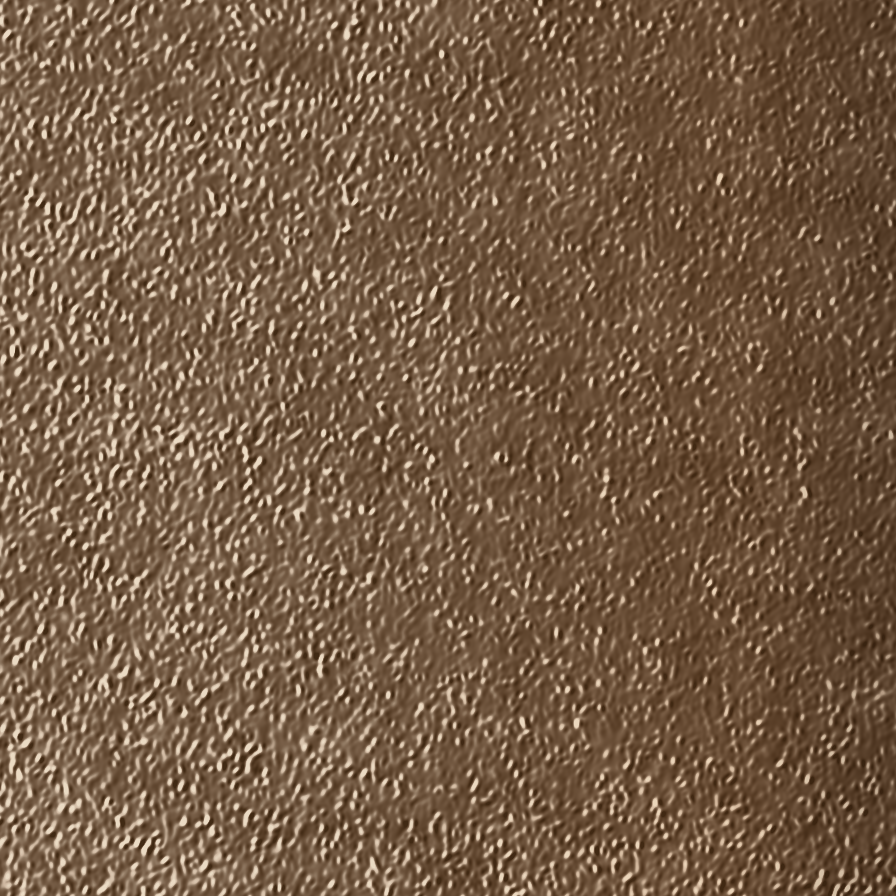
Write a Shadertoy shader that draws this texture.

```glsl
// Brown pebbled metallic surface lit from the left.
// Scattered tilted grains, from dull ridges to short bright beads with dark
// flanks, are summed over a faint relief and mapped through a colour ramp.

const vec3 DEEP   = vec3(0.25, 0.16, 0.075);
const vec3 SHADOW = vec3(0.33, 0.23, 0.14);
const vec3 BASE   = vec3(0.395, 0.295, 0.205);
const vec3 LIT    = vec3(0.47, 0.37, 0.28);
const vec3 SHEEN  = vec3(0.58, 0.49, 0.40);
const vec3 GLINT  = vec3(0.81, 0.72, 0.63);
const vec3 SPARK  = vec3(0.92, 0.86, 0.77);

const float GRAIN_TILT = 0.33;    // lean to the right, in radians
const float GRAIN_SPREAD = 1.1;   // range of leans around the tilt
const float GRAIN_CELLS = 68.0;   // grain cells across the canvas
const int GRAINS_PER_CELL = 3;

float hash(vec2 p) {
    vec3 q = fract(vec3(p.xyx) * 0.1031);
    q += dot(q, q.yzx + 33.33);
    return fract((q.x + q.y) * q.z);
}

// Gradient noise, roughly -0.7 to 0.7
float cornerSlope(vec2 cell, vec2 offset) {
    float angle = 6.2832 * hash(cell);
    return dot(vec2(cos(angle), sin(angle)), offset);
}

float noise(vec2 p) {
    vec2 i = floor(p), f = fract(p);
    vec2 w = f * f * f * (f * (f * 6.0 - 15.0) + 10.0);
    vec2 e = vec2(1.0, 0.0);
    float low = mix(cornerSlope(i, f), cornerSlope(i + e.xy, f - e.xy), w.x);
    float high = mix(cornerSlope(i + e.yx, f - e.yx), cornerSlope(i + e.xx, f - e.xx), w.x);
    return mix(low, high, w.y);
}

vec2 rotate(vec2 p, float angle) {
    float c = cos(angle), s = sin(angle);
    return vec2(c * p.x - s * p.y, s * p.x + c * p.y);
}

// One ridge with dark flanks; the phase shifts the light to its left side
float grain(vec2 offset, float angle, float frequency, float shortness) {
    vec2 d = rotate(offset, angle);
    float window = max(0.0, 1.0 - 1.6 * d.x * d.x - shortness * d.y * d.y);
    return window * window * window * cos(6.2832 * frequency * d.x + 0.5);
}

// Sum of grains with random place, lean and width; strong ones are short beads
float grains(vec2 p) {
    vec2 home = floor(p);
    float sum = 0.0;
    for (int y = -1; y <= 1; y++)
    for (int x = -1; x <= 1; x++)
    for (int k = 0; k < GRAINS_PER_CELL; k++) {
        vec2 cell = home + vec2(x, y);
        vec2 seed = cell + 137.0 * float(k) + 11.0;
        vec2 center = cell + vec2(hash(seed), hash(seed + 311.0));
        float lean = GRAIN_TILT + GRAIN_SPREAD * (hash(seed + 523.0) - 0.5);
        float frequency = mix(0.95, 1.35, hash(seed + 719.0));
        float bead = pow(hash(seed + 907.0), 3.0);
        float shortness = mix(1.2, 3.0, sqrt(bead));
        sum += (0.4 + 1.5 * bead) * grain(p - center, lean, frequency, shortness);
    }
    return sum;
}

// Slope of a smooth relief towards the light
float reliefSlope(vec2 p, vec2 toLight) {
    return noise(p - toLight + 200.0) - noise(p + toLight + 200.0);
}

float ramp(float a, float b, float x) {
    return clamp((x - a) / (b - a), 0.0, 1.0);
}

vec3 metalColor(float tone) {
    vec3 c = mix(DEEP, SHADOW, ramp(-2.0, -1.1, tone));
    c = mix(c, BASE, ramp(-1.1, -0.3, tone));
    c = mix(c, LIT, ramp(-0.3, 0.45, tone));
    c = mix(c, SHEEN, ramp(0.45, 1.15, tone));
    c = mix(c, GLINT, ramp(1.15, 2.0, tone));
    return mix(c, SPARK, ramp(2.0, 3.4, tone));
}

// Contrast of the shading: strong at the left and bottom, dull at upper right
float gloss(vec2 uv) {
    float side = mix(1.2, 0.75, smoothstep(0.0, 0.85, uv.x));
    float bottom = 1.0 - smoothstep(0.0, 0.25, uv.y);
    float patches = 1.0 + 0.8 * noise(uv * 24.0 + 80.0) + 0.4 * noise(uv * 9.0 + 31.0);
    return (side + 0.45 * bottom * uv.x) * patches;
}

void mainImage(out vec4 fragColor, in vec2 fragCoord) {
    vec2 uv = fragCoord / iResolution.xy;

    // Shade the grains and the relief beneath them
    vec2 tilted = rotate(uv, GRAIN_TILT) * vec2(90.0, 60.0);
    float tone = 1.8 * grains(uv * GRAIN_CELLS);
    tone += 0.9 * reliefSlope(tilted, vec2(-0.35, 0.1));
    tone *= gloss(uv);

    // Broad light: falls off to the right, with soft patches
    tone += mix(0.32, -0.3, smoothstep(0.0, 0.95, uv.x));
    tone += 0.6 * noise(uv * 20.0 + 61.0) + 0.35 * noise(uv * 7.0 + 17.0);
    vec3 color = metalColor(tone);

    // Warmer and darker towards the right edge
    color *= mix(vec3(1.0), vec3(1.0, 0.965, 0.93), smoothstep(0.3, 0.95, uv.x));
    color *= 1.0 - 0.13 * smoothstep(0.8, 1.0, uv.x);
    fragColor = vec4(color, 1.0);
}
```
